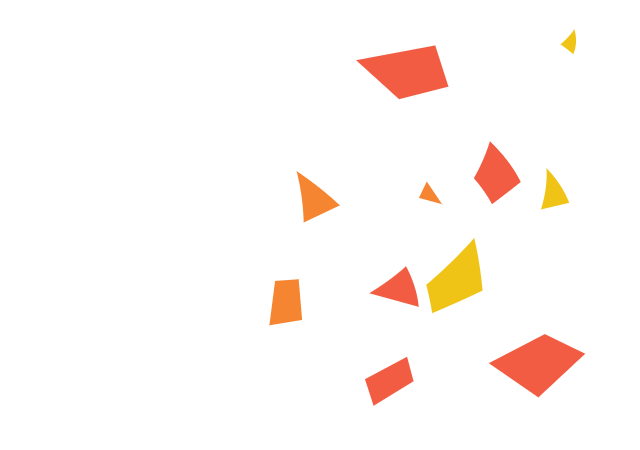
Reproduce this background procedurally as a Shadertoy shader.

```glsl
const float TAU = 6.2832;

// Per shard: colour index, corner count, radius
const vec3 SHARDS[11] = vec3[11](
    vec3(0, 4, .060), vec3(0, 4, .088),
    vec3(1, 4, .055), vec3(0, 3, .069), vec3(2, 4, .080),
    vec3(1, 3, .062), vec3(1, 3, .031), vec3(0, 4, .062), vec3(2, 3, .047),
    vec3(0, 4, .088), vec3(2, 3, .027));

float hash(vec2 p) {
    return fract(sin(dot(p, vec2(12.99, 78.23))) * 4375.85);
}

mat2 rotation(float angle) {
    float c = cos(angle), s = sin(angle);
    return mat2(c, s, -s, c);
}

// Corner on a tall ellipse, shifted unevenly around the rim
vec2 corner(int j, int count, float seed, float radius, float stretch) {
    int k = j % count;
    float jitter = .5 * (hash(vec2(seed, float(k) + 5.)) - .5);
    float phase = .3 * hash(vec2(seed, 3.));
    float angle = TAU * (float(k) + jitter + phase) / float(count);
    return radius * vec2(sin(angle) / stretch, cos(angle) * stretch);
}

// Convex polygon as an intersection of half planes
float shardDistance(vec2 p, int count, float seed, float radius) {
    float stretch = 1.1 + .2 * hash(vec2(seed, 1.));
    float tilt = .8 * (hash(vec2(seed, 2.)) - .5);
    if (radius > .085) tilt += TAU / 4.; // the largest lie flat
    p = rotation(tilt) * p;

    // Some shards have gently bowed sides
    p.x += .5 * max(0., hash(vec2(seed, 4.)) - .5) * p.y * p.y / radius;

    float d = -1.;
    for (int j = 0; j < count; j++) {
        vec2 a = corner(j, count, seed, radius, stretch);
        vec2 edge = corner(j + 1, count, seed, radius, stretch) - a;
        d = max(d, dot(p - a, normalize(vec2(-edge.y, edge.x))));
    }
    return d;
}

vec3 shardColour(float index) {
    if (index < .5) return vec3(.95, .36, .26);
    if (index < 1.5) return vec3(.96, .52, .19);
    return vec3(.94, .77, .09);
}

void mainImage(out vec4 fragColor, in vec2 fragCoord) {
    vec2 p = fragCoord / iResolution.y;
    vec3 colour = vec3(1);

    // Loose rows, from the bottom up
    ivec4 rowCount = ivec4(2, 3, 4, 2);
    vec4 rowStart = vec4(.865, .635, .70, .90);
    vec4 rowEnd = vec4(1.194, 1.015, 1.228, 1.269);
    vec4 rowHeight = vec4(.155, .35, .583, .875);

    int i = 0;
    for (int row = 0; row < 4; row++) {
        for (int k = 0; k < rowCount[row]; k++) {
            vec3 shard = SHARDS[i];
            float seed = float(i) + 1.;
            float along = pow(float(k) / float(rowCount[row] - 1), .65);
            vec2 centre = vec2(mix(rowStart[row], rowEnd[row], along),
                               rowHeight[row] + .035 * sin(2. * float(i)));
            float d = shardDistance(p - centre, int(shard.y), seed, shard.z);
            float cover = clamp(.5 - d * iResolution.y, 0., 1.);
            colour = mix(colour, shardColour(shard.x), cover);
            i++;
        }
    }
    fragColor = vec4(colour, 1);
}
```
